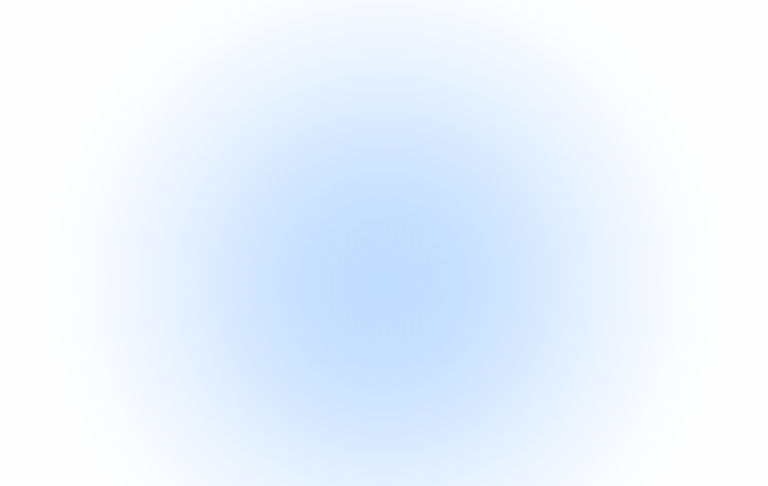
Give the GLSL for this background, as a Shadertoy shader.

```glsl
// Soft pale-blue radial glow on white, with a faint woven grid near its centre.

const vec3 PAPER_WHITE = vec3(0.998, 0.998, 1.0);
const vec3 GLOW_BLUE = vec3(0.752, 0.861, 1.0);
const vec3 THREAD_TINT = vec3(0.005, 0.007, 0.0);

// Smooth falloff from 1 at the centre to 0 at the given radius.
float glow(float dist, float radius) {
    return 1.0 - smoothstep(0.0, radius, dist);
}

// Soft periodic lines along one axis, with layered sines varying their strength.
float threads(float x, float pitch) {
    float fromLine = abs(fract(x / pitch) - 0.5);
    float line = smoothstep(0.2, 0.5, fromLine);
    float variation = 0.6 + 0.25 * sin(x * 41.0) + 0.15 * sin(x * 97.0 + 1.3);
    return line * variation;
}

// Horizontal and vertical threads combined.
float weave(vec2 p, float pitch) {
    return threads(p.x, pitch) + threads(p.y, pitch);
}

void mainImage(out vec4 fragColor, in vec2 fragCoord) {
    // Canvas-height units, measured from the glow's centre
    vec2 centre = iResolution.xy * vec2(0.5, 0.418);
    vec2 p = (fragCoord - centre) / iResolution.y;
    float dist = length(p);

    // Broad glow
    vec3 color = mix(PAPER_WHITE, GLOW_BLUE, glow(dist, 0.75));

    // Subtle grid that fades away from the core
    color += THREAD_TINT * weave(p, 0.0165) * glow(dist, 0.3);

    fragColor = vec4(clamp(color, 0.0, 1.0), 1.0);
}
```
